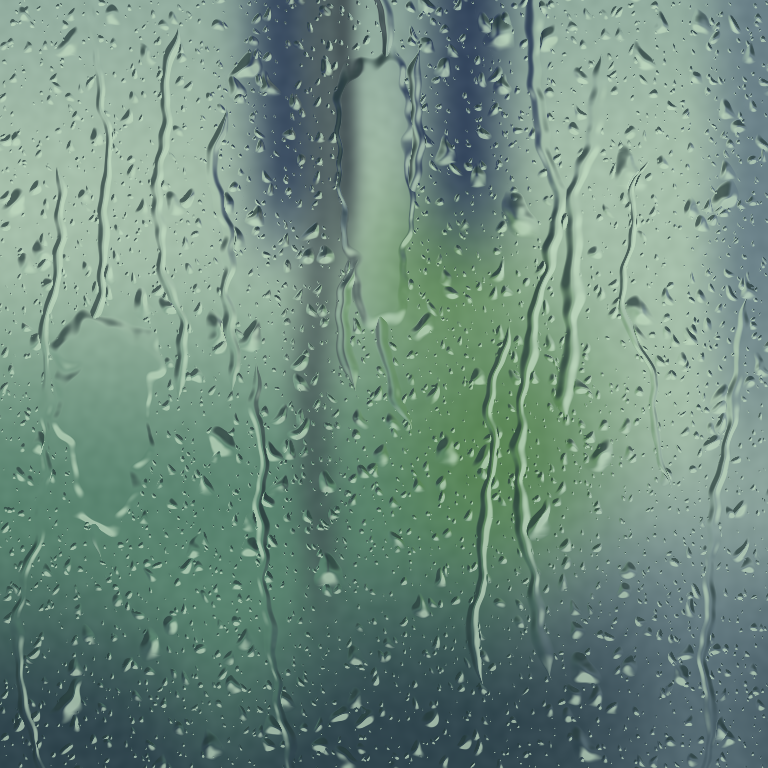
A Shadertoy shader for this texture:

```glsl
// Rain on a window: drops, winding rivulets and wet patches over a blurred garden.
// All water is one height field; its slope refracts the scene and picks
// bright and dark rims.

vec2 hash2(vec2 p) {
    vec3 q = fract(p.xyx * vec3(0.1031, 0.1030, 0.0973));
    q += dot(q, q.yzx + 33.33);
    return fract((q.xx + q.yz) * q.zy);
}

// Gradient noise, about -0.7 to 0.7
float noise(vec2 p) {
    vec2 i = floor(p), f = fract(p);
    vec2 u = f * f * f * (f * (f * 6.0 - 15.0) + 10.0);
    vec2 o = vec2(0.0, 1.0);
    float a = dot(hash2(i) * 2.0 - 1.0, f);
    float b = dot(hash2(i + o.yx) * 2.0 - 1.0, f - o.yx);
    float c = dot(hash2(i + o.xy) * 2.0 - 1.0, f - o.xy);
    float d = dot(hash2(i + o.yy) * 2.0 - 1.0, f - o.yy);
    return mix(mix(a, b, u.x), mix(c, d, u.x), u.y);
}

float bell(float x, float center, float width) {
    float t = (x - center) / width;
    return exp(-t * t);
}

float glow(vec2 p, vec2 center, vec2 size) {
    vec2 q = (p - center) / size;
    return exp(-dot(q, q));
}

// Out-of-focus garden behind the glass
vec3 scene(vec2 p) {
    const vec3 pale = vec3(0.65, 0.75, 0.67), mist = vec3(0.53, 0.64, 0.60);
    const vec3 teal = vec3(0.35, 0.52, 0.44), leaf = vec3(0.34, 0.52, 0.31);
    const vec3 navy = vec3(0.19, 0.26, 0.36), slate = vec3(0.42, 0.51, 0.54);
    const vec3 bark = vec3(0.24, 0.29, 0.31), dusk = vec3(0.18, 0.26, 0.30);
    p += 0.03 * vec2(noise(p * 3.0), noise(p * 3.0 + 17.0));
    float top = smoothstep(0.60, 0.80, p.y);
    vec3 c = mix(pale, mist, 0.7 * smoothstep(0.75, 1.05, p.y));
    c = mix(c, teal, smoothstep(0.72, 0.32, p.y) * smoothstep(0.85, 0.58, p.x));
    c = mix(c, slate, smoothstep(0.50, 0.12, p.y) * smoothstep(0.6, 0.8, p.x));
    c = mix(c, slate, smoothstep(0.88, 0.98, p.x) * smoothstep(0.2, 0.7, p.y));
    c = mix(c, leaf, 0.85 * glow(p, vec2(0.65, 0.42), vec2(0.13, 0.17)));
    c = mix(c, leaf, 0.75 * glow(p, vec2(0.58, 0.65), vec2(0.09, 0.12)));
    c = mix(c, navy, 0.9 * top * bell(p.x, 0.37, 0.055));
    c = mix(c, navy, 0.95 * top * bell(p.x, 0.61, 0.06));
    c = mix(c, bark, 0.8 * top * bell(p.x, 0.45, 0.018));
    c = mix(c, bark, 0.6 * smoothstep(0.1, 0.3, p.y) * bell(p.x, 0.42, 0.03));
    float ground = smoothstep(0.34, 0.04, p.y + 0.12 * bell(p.x, 0.3, 0.12));
    return mix(c, dusk, ground * (0.95 - 0.6 * bell(p.x, 0.92, 0.13)));
}

// One layer of scattered teardrops; radius is a share of a cell
float drops(vec2 p, float cells, float radius, float share, float seed) {
    vec2 g = p * cells, id = floor(g);
    float h = 0.0;
    for (int y = -1; y <= 1; y++)
    for (int x = -1; x <= 1; x++) {
        vec2 cell = id + vec2(x, y);
        vec2 place = hash2(cell + seed), kind = hash2(cell + seed + 51.7);
        float r = radius * mix(0.5, 1.15, kind.y * kind.y);
        vec2 q = (g - cell - 0.1 - 0.8 * place) / r;
        q.x += (place.x - 0.5) * q.y;
        q.x *= 1.1 + 0.45 * clamp(q.y, -1.0, 1.0);
        q.y *= mix(0.55, 1.0, place.y);
        h = max(h, step(kind.x, share) * r * smoothstep(1.0, 0.0, length(q)));
    }
    return h / cells;
}

// Winding trickle between two heights, tapered at its ends
float rivulet(vec2 p, float x, float low, float high, float width, float seed) {
    float path = x + 0.11 * noise(vec2(p.y * 2.3, seed))
        + 0.028 * noise(vec2(p.y * 9.0, seed + 3.3))
        + 0.010 * noise(vec2(p.y * 30.0, seed + 6.6));
    float ends = smoothstep(low, low + 0.04, p.y) * smoothstep(high, high - 0.04, p.y);
    float w = max(width * ends * (1.0 + 0.9 * noise(vec2(p.y * 20.0, seed + 9.9))), 0.0001);
    return w * smoothstep(1.0, 0.0, abs(p.x - path) / w);
}

// Flat wet patch with a ragged raised edge
float film(vec2 p, vec2 center, vec2 size) {
    float d = length((p - center) / size) + 0.6 * noise(p * 11.0) + 0.25 * noise(p * 32.0);
    return 0.012 * smoothstep(1.05, 0.85, d);
}

float water(vec2 p) {
    float flow = max(film(p, vec2(0.49, 0.77), vec2(0.05, 0.19)),
                     film(p, vec2(0.14, 0.48), vec2(0.065, 0.15)));
    const float count = 12.0;
    for (float i = 0.0; i < count; i++) {
        vec2 a = hash2(vec2(i, 4.0)), b = hash2(vec2(i, 29.0));
        float high = 0.5 + 0.65 * a.y;
        float low = high - 0.35 - 0.65 * b.x;
        float x = (i + 0.2 + 0.6 * a.x) / count;
        flow = max(flow, rivulet(p, x, low, high, mix(0.005, 0.013, b.y), i * 13.7));
    }
    vec2 ragged = p + 0.008 * vec2(noise(p * 45.0), noise(p * 45.0 + 31.0));
    float beads = max(drops(ragged, 13.0, 0.25, 0.35, 3.0), drops(ragged, 25.0, 0.27, 0.55, 40.0));
    beads = max(beads, drops(ragged, 44.0, 0.27, 0.55, 90.0));
    beads = max(beads, drops(p, 85.0, 0.26, 0.45, 160.0));
    return max(flow, beads * (1.0 - smoothstep(0.0, 0.004, flow)));
}

void mainImage(out vec4 fragColor, in vec2 fragCoord) {
    const vec3 highlight = vec3(0.75, 0.85, 0.75), shadow = vec3(0.15, 0.23, 0.23);
    const float stepSize = 0.0014;
    vec2 p = fragCoord / iResolution.y;
    float h = water(p);
    vec2 slope = vec2(water(p + vec2(stepSize, 0.0)), water(p + vec2(0.0, stepSize))) - h;
    slope /= stepSize;

    // Refraction, then rims lit from a gently varying direction
    vec3 color = scene(p - 0.05 * slope);
    float lit = dot(slope, normalize(vec2(2.0 * noise(p * 4.0) - 0.3, 0.8)));
    color = mix(color, highlight, 0.75 * smoothstep(0.12, 1.0, lit));
    color = mix(color, shadow, 0.72 * smoothstep(0.15, 1.1, -lit));
    color += 0.03 * noise(p * 60.0);
    fragColor = vec4(color, 1.0);
}
```
